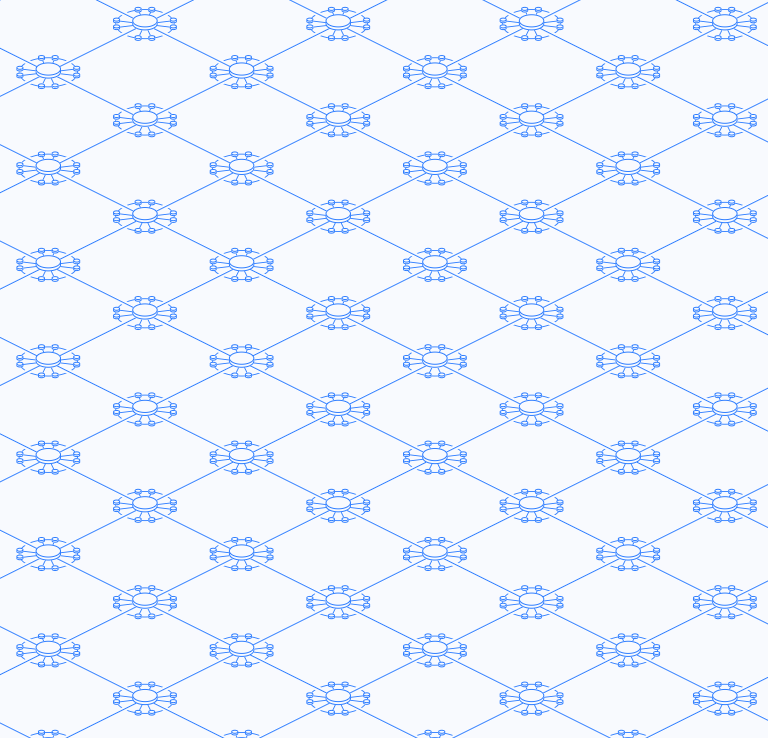
Give the GLSL for this pattern, as a Shadertoy shader.

```glsl
// Thin blue line drawing of an isometric network on a pale ground: diagonal wires
// cross at hubs, each a raised disc with eight spokes ending in small pegs on a ring.
// Two interleaved lattices fold the plane to one hub; coins then hide what lies behind.

// Size of one pixel in drawing units (the canvas is 768 units wide).
float pixelSize() {
    return 768.0 / iResolution.x;
}

// Box-filtered coverage of a thin stroke at distance d from its centre line.
float stroke(float d, float width) {
    float px = pixelSize();
    float h = 0.5 * width;
    d = abs(d);
    return max(0.0, min(d + 0.5 * px, h) - max(d - 0.5 * px, -h)) / px;
}

// Approximate signed distance to a circle seen at 2:1 isometric slant.
float slantedCircle(vec2 p, float radius) {
    vec2 r = vec2(radius, 0.5 * radius);
    float k = length(p / r);
    return k * (k - 1.0) / max(length(p / (r * r)), 1e-4);
}

float segment(vec2 p, vec2 a, vec2 b) {
    vec2 ab = b - a;
    return length(p - a - ab * clamp(dot(p - a, ab) / dot(ab, ab), 0.0, 1.0));
}

// Opaque coin standing on the origin: clears the ink behind it, then draws its edges.
float drawCoin(float ink, vec2 p, float radius, float height) {
    float body = slantedCircle(vec2(p.x, p.y - clamp(p.y, -height, 0.0)), radius);
    float top = slantedCircle(p + vec2(0.0, height), radius);
    ink *= clamp(body / pixelSize() + 0.5, 0.0, 1.0);
    return max(ink, max(stroke(body, 1.0), stroke(top, 1.0)));
}

// Offset from the nearest hub of the two interleaved lattices.
vec2 nearestHub(vec2 p) {
    vec2 pitch = vec2(193.3, 96.65);
    vec2 a = mod(p + 0.5 * pitch, pitch) - 0.5 * pitch;
    vec2 b = mod(p, pitch) - 0.5 * pitch;
    vec2 slant = vec2(1.0, 2.0);
    return length(a * slant) < length(b * slant) ? a : b;
}

// Centre of a peg: pairs sit 13.5 degrees either side of each axis.
vec2 pegPosition(int i) {
    float angle = 1.5708 * float(i / 2) + (i % 2 == 0 ? -0.236 : 0.236);
    return 29.2 * vec2(cos(angle), 0.5 * sin(angle));
}

void mainImage(out vec4 fragColor, in vec2 fragCoord) {
    // Canvas coordinates with y pointing down
    vec2 uv = fragCoord / iResolution.xy;
    vec2 p = nearestHub(vec2(uv.x, 1.0 - uv.y) * vec2(768.0, 740.0) - vec2(48.3, 72.5));

    // Diagonal wires, and a ring broken where they pass
    float wire = abs(abs(p.x) - 2.0 * abs(p.y)) / sqrt(5.0);
    float ring = stroke(slantedCircle(p, 29.2), 0.9);
    ring *= smoothstep(2.0, 3.0, wire);
    float ink = max(stroke(wire, 0.95), ring);

    // Spokes
    for (int i = 0; i < 8; i++) {
        ink = max(ink, stroke(segment(p, vec2(0.0), pegPosition(i)), 0.9));
    }

    // Pegs, then the central disc
    for (int i = 0; i < 8; i++) {
        ink = drawCoin(ink, p - pegPosition(i) - vec2(0.0, 0.6), 3.0, 1.7);
    }
    ink = drawCoin(ink, p + vec2(0.0, 0.3), 12.2, 3.0);

    vec3 ground = vec3(0.972, 0.982, 0.996);
    vec3 blue = vec3(0.18, 0.49, 1.0);
    fragColor = vec4(mix(ground, blue, ink), 1.0);
}
```
